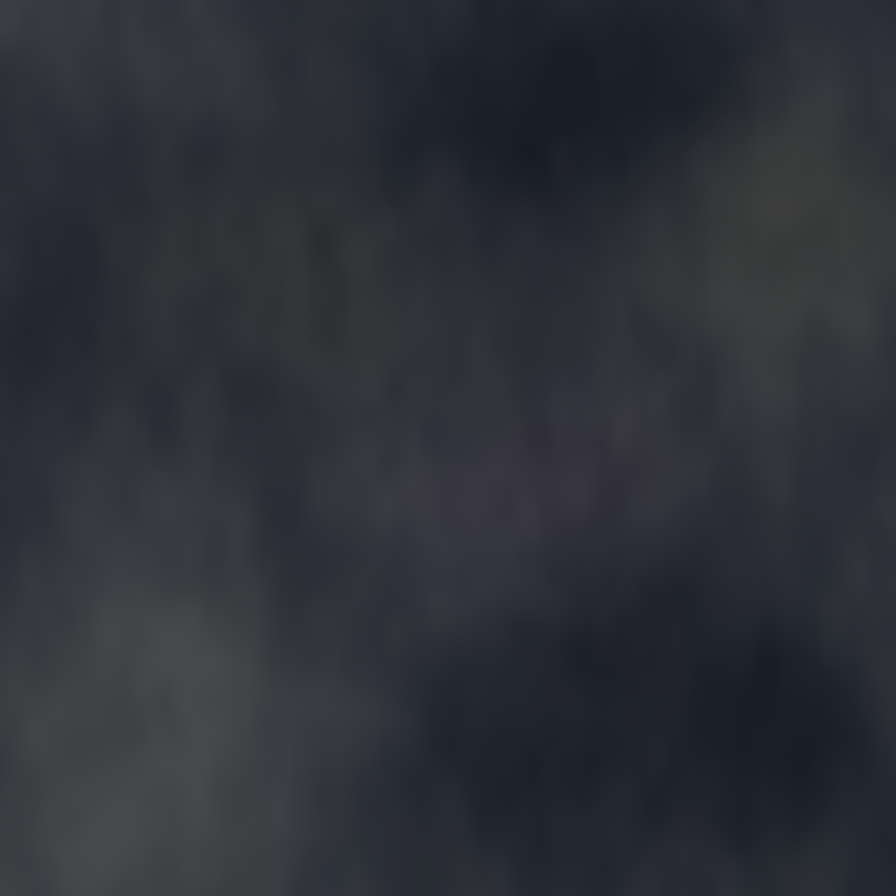
Give the GLSL for this texture, as a Shadertoy shader.

```glsl
// Dim, blurred slate surface: broad soft patches of light and shade,
// broken up by upright smoky noise, with a slow drift between
// violet, olive and blue-grey tints.

const vec3 DARK_NAVY  = vec3(0.092, 0.112, 0.152);
const vec3 SLATE      = vec3(0.178, 0.190, 0.219);
const vec3 PALE_GREY  = vec3(0.274, 0.282, 0.290);
const vec3 VIOLET     = vec3(0.011, -0.003, 0.010);
const vec3 OLIVE      = vec3(0.005, 0.003, -0.017);

float hash(vec2 p) {
    vec3 q = fract(vec3(p.xyx) * 0.1031);
    q += dot(q, q.yzx + 33.33);
    return fract((q.x + q.y) * q.z);
}

// Smooth value noise in -1..1
float noise(vec2 p) {
    vec2 cell = floor(p);
    vec2 f = fract(p);
    f = f * f * f * (f * (f * 6.0 - 15.0) + 10.0);
    float low  = mix(hash(cell), hash(cell + vec2(1, 0)), f.x);
    float high = mix(hash(cell + vec2(0, 1)), hash(cell + vec2(1, 1)), f.x);
    return 2.0 * mix(low, high, f.y) - 1.0;
}

// Layered noise; each octave is turned a little to hide the lattice
float smoke(vec2 p, int octaves, float gain) {
    float sum = 0.0;
    float amplitude = 1.0;
    for (int i = 0; i < octaves; i++) {
        sum += amplitude * noise(p);
        p = mat2(1.96, 0.30, -0.30, 1.96) * p + 17.3;
        amplitude *= gain;
    }
    return sum;
}

// Soft round patch
float patchAt(vec2 p, vec2 center, vec2 size) {
    vec2 d = (p - center) / size;
    return exp(-dot(d, d));
}

// Broad light and shade across the canvas
float broadTone(vec2 p) {
    float tone = 0.48;
    tone += 0.52 * patchAt(p, vec2(0.15, 0.16), vec2(0.22, 0.31));
    tone += 0.34 * patchAt(p, vec2(0.90, 0.74), vec2(0.15, 0.18));
    tone += 0.28 * patchAt(p, vec2(0.06, 0.98), vec2(0.17, 0.11));
    tone += 0.14 * patchAt(p, vec2(0.60, 0.47), vec2(0.24, 0.16));
    tone -= 0.46 * patchAt(p, vec2(0.63, 0.87), vec2(0.22, 0.15));
    tone -= 0.42 * patchAt(p, vec2(0.77, 0.18), vec2(0.25, 0.18));
    tone -= 0.18 * patchAt(p, vec2(0.01, 0.70), vec2(0.11, 0.22));
    tone -= 0.12 * patchAt(p, vec2(0.33, 0.46), vec2(0.07, 0.18));
    return tone;
}

vec3 slateRamp(float tone) {
    vec3 lower = mix(DARK_NAVY, SLATE, clamp(tone * 2.0, 0.0, 1.0));
    return mix(lower, PALE_GREY, clamp(tone * 2.0 - 1.0, 0.0, 1.0));
}

void mainImage(out vec4 fragColor, in vec2 fragCoord) {
    vec2 uv = fragCoord / iResolution.xy;

    // Uneven patch outlines
    vec2 warp = vec2(smoke(uv * 5.0 + 3.1, 2, 0.5), smoke(uv * 5.0 + 41.7, 2, 0.5));
    vec2 p = uv + 0.022 * warp;

    // Upright clouds and finer faint streaks
    float tone = broadTone(p);
    tone += 0.10 * smoke(p * vec2(8.0, 5.5) + 8.0, 3, 0.55);
    tone += 0.075 * smoke(uv * vec2(22.0, 11.0) + 60.0, 2, 0.5);

    // Slow tint drift, violet through the middle and left
    float violet = patchAt(p, vec2(0.62, 0.48), vec2(0.28, 0.16))
                 + patchAt(p, vec2(0.03, 0.68), vec2(0.14, 0.25))
                 + 0.22 * smoke(p * vec2(8.0, 5.0) + 90.0, 2, 0.5);
    float olive = patchAt(p, vec2(0.32, 0.71), vec2(0.18, 0.13))
                + patchAt(p, vec2(0.87, 0.74), vec2(0.20, 0.15))
                + 0.22 * smoke(p * vec2(8.0, 5.0) + 130.0, 2, 0.5);

    vec3 color = slateRamp(tone) + VIOLET * violet + OLIVE * olive;
    fragColor = vec4(clamp(color, 0.0, 1.0), 1.0);
}
```
